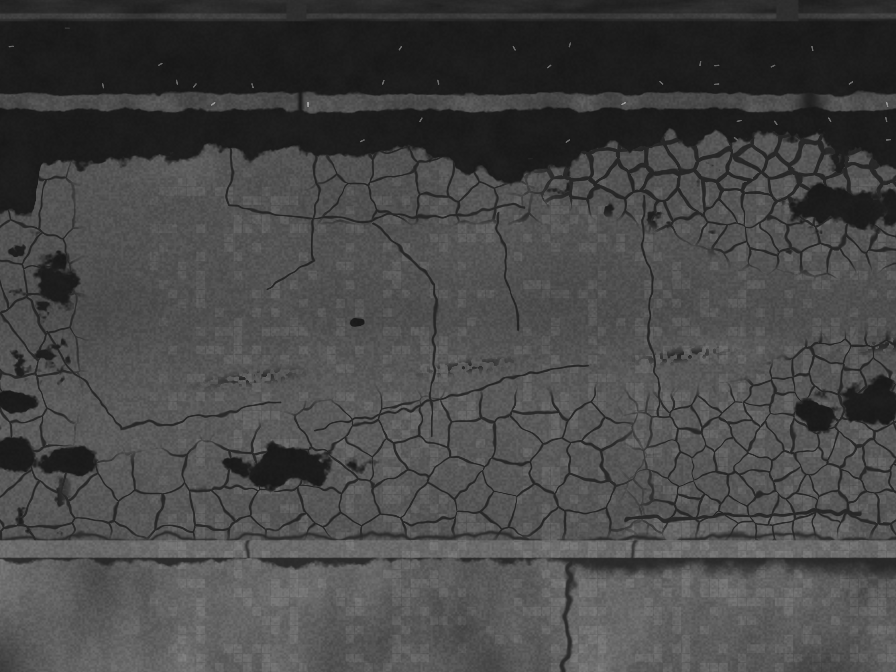
A Shadertoy shader for this texture:

```glsl
// Weathered grey road from above: dark soil and thin curb at the top, cracked
// asphalt in the middle, pale curb and stained pavement below.
// Cracks are warped Voronoi borders plus long segments; stains are fbm.

float hash(vec2 p) {
  vec3 q = fract(p.xyx * .1031);
  q += dot(q, q.yzx + 33.33);
  return fract((q.x + q.y) * q.z);
}

float noise(vec2 p) {
  vec2 i = floor(p), f = fract(p);
  f *= f * (3. - 2. * f);
  return mix(mix(hash(i), hash(i + vec2(1, 0)), f.x),
             mix(hash(i + vec2(0, 1)), hash(i + 1.), f.x), f.y);
}

// Layered noise centred on zero
float fbm(vec2 p) {
  float sum = -.5, amp = .53;
  for (int i = 0; i < 4; i++) { sum += amp * noise(p); p = p * 2.1 + 17.; amp *= .5; }
  return sum;
}

float bump(float x) { return exp(-x * x); }
float spot(vec2 p, vec2 c, vec2 r) { p = (p - c) / r; return exp(-dot(p, p)); }

float band(float x, float lo, float hi, float soft) {
  return smoothstep(lo - soft, lo + soft, x) * smoothstep(-soft, soft, hi - x);
}

// Distance to the border between the two nearest cells
float cellBorder(vec2 p) {
  vec2 a = vec2(8), b = vec2(9);
  for (int k = 0; k < 9; k++) {
    vec2 id = floor(p) + vec2(k % 3 - 1, k / 3 - 1);
    vec2 r = id + .1 + .8 * vec2(hash(id), hash(id + 57.3)) - p;
    if (dot(r, r) < dot(a, a)) { b = a; a = r; }
    else if (dot(r, r) < dot(b, b)) b = r;
  }
  return dot(.5 * (a + b), normalize(b - a));
}

float segment(vec2 p, vec2 a, vec2 b) {
  p -= a; b -= a;
  return length(p - b * clamp(dot(p, b) / dot(b, b), 0., 1.));
}

// Long cracks: start, end
const vec4 cracks[12] = vec4[12](
  vec4(.337, .79, .345, .69), vec4(.345, .69, .47, .67), vec4(.47, .67, .78, .69),
  vec4(.473, .78, .465, .61), vec4(.465, .61, .4, .57), vec4(.55, .67, .647, .575),
  vec4(.647, .575, .64, .36), vec4(.74, .68, .772, .51), vec4(.955, .7, .98, .38),
  vec4(.07, .5, .18, .36), vec4(.18, .36, .42, .4), vec4(.47, .36, .87, .46));

// Dirt-filled holes: centre, radii
const vec4 holes[9] = vec4[9](
  vec4(.425, .305, .09, .023), vec4(1.295, .402, .065, .028), vec4(1.215, .38, .033, .018),
  vec4(1.28, .69, .11, .028), vec4(.083, .575, .032, .035), vec4(.015, .323, .04, .024),
  vec4(.1, .313, .05, .022), vec4(.026, .4, .03, .016), vec4(.53, .519, .011, .006));

void mainImage(out vec4 fragColor, in vec2 fragCoord) {
  vec2 p = fragCoord / iResolution.xy * vec2(4. / 3., 1);
  float px = 1. / iResolution.y, x = p.x, y = p.y;
  float rag = fbm(p * 32.), cloud = fbm(p * 7.);
  vec2 w = p + .016 * (vec2(noise(p * 24.), noise(p * 24. + 40.)) - .5)
             + .006 * (vec2(noise(p * 85.), noise(p * 85. + 90.)) - .5);

  // Asphalt with worn pale areas
  float road = .325 + .05 * cloud - .025 * bump((y - .54) / .06) + .025 * bump((y - .38) / .1)
    + .05 * spot(p, vec2(.28, .75), vec2(.06, .025)) + .05 * spot(p, vec2(1.08, .483), vec2(.06, .015))
    + .04 * band(x, .93, 1.27, .01) * band(y, .2, .232, .004);

  // Crack networks: fine on the right, coarse elsewhere
  float lower = band(y + .05 * cloud, .205, .33 + .09 * smoothstep(.2, .6, x)
    + .08 * smoothstep(1.05, 1.25, x), .015);
  float upper = smoothstep(.72, .85, x)
    * smoothstep(.675, .705, y + .09 * smoothstep(.8, 1.2, x) + .06 * cloud);
  float left = smoothstep(-.13, -.09, -x - .05 * cloud);
  float middle = band(x, .47, .8, .03) * smoothstep(.66, .68, y);
  float fine = max(upper, lower * smoothstep(.9, 1., x));
  float coarse = max(max(left, middle), lower) * (1. - fine);
  float thick = .0012 + .002 * rag + .0018 * upper * smoothstep(.66, .75, y);
  float lo = thick - px * .5, hi = thick + px;
  float crack = max(fine * (1. - smoothstep(lo, hi, cellBorder(w * 27.) / 27.)),
                    coarse * (1. - smoothstep(lo, hi, cellBorder(w * 18.) / 18.)));
  float d = segment(w, vec2(.93, .227), vec2(1.28, .237)) - .001;
  for (int i = 0; i < 12; i++) d = min(d, segment(w, cracks[i].xy, cracks[i].zw));
  crack = max(crack, 1. - smoothstep(.0005, .0008 + 1.3 * px, d));

  // Holes and pitted streaks
  float dirt = max(left, upper) * smoothstep(.18, .28, rag);
  for (int i = 0; i < 9; i++)
    dirt = max(dirt, 1. - smoothstep(.8, 1.1, length((p - holes[i].xy) / holes[i].zw) + 1.8 * rag));
  float pits = smoothstep(.5, .65, noise(p * 190.));
  for (int i = 0; i < 4; i++) {
    vec2 c = vec2(.375, .437) + float(i) * vec2(.32, .017);
    dirt = max(dirt, .8 * pits * spot(p - vec2(0, .12 * (x - c.x)), c, vec2(.06, .009)));
  }

  // Ragged upper limit of the asphalt
  float limit = .68 + .07 * smoothstep(.045, .065, x) + .025 * smoothstep(.12, .25, x)
    - .045 * bump((x - .76) / .08) + .018 * smoothstep(.85, 1., x) - .035 * smoothstep(1.2, 1.33, x);
  dirt = max(dirt, smoothstep(-.004, .004, y - limit + .05 * rag));
  float tone = mix(road, .108 + .03 * rag, max(crack * .8, dirt));

  // Stained pavement with dark margin and joint
  float slab = .355 + .22 * cloud + .1 * fbm(p * vec2(22, 4)) + .04 * bump((x - .43) / .04)
    - .09 * spot(p, vec2(1.25, 0), vec2(.12, .06)) - .09 * spot(p, vec2(.56, .05), vec2(.04, .05));
  float margin = smoothstep(.16 - .022 * smoothstep(.8, .9, x), .168, y + .035 * rag);
  float joint = 1. - smoothstep(.001, .006, abs(w.x - .844 - .04 * y));
  tone = mix(mix(slab, .13, max(margin, joint) * .85), tone, smoothstep(.178, .182, y));

  // Lower curb with seams, upper curb with gaps
  float seams = bump((w.x - .37) / .0025) + bump((w.x - .94) / .0025);
  tone = mix(tone, .14, .8 * bump((w.y - .199) / .003));
  tone = mix(tone, .41 + .06 * cloud - .2 * seams, band(y, .17, .196, px));
  float gaps = max(.85 * bump((x - 1.205) / .015), bump((x - .447) / .004));
  float ledge = band(y + .016 * rag, .836, .86, .002) * (1. - gaps);
  tone = mix(tone, .3 + .16 * rag, ledge);

  // Rail and posts
  float post = max(band(x, .426, .456, .002), band(x, 1.155, 1.188, .002));
  float rail = .16 + .12 * fbm(p * vec2(14, 60)) + .08 * band(y, .972, .98, .002);
  tone = mix(tone, mix(rail, .18, post), smoothstep(.967, .97, y));

  // Pale square mottling
  vec2 tile = floor(p * 72.), f = abs(fract(p * 72.) - .5);
  float chance = .65 * hash(vec2(tile.x, 7)) * (.4 + .6 * hash(vec2(3, tile.y)));
  tone += .043 * step(hash(tile + 11.), chance) * smoothstep(-.5, -.42, -max(f.x, f.y))
    * smoothstep(.12, .3, x) * smoothstep(-.78, -.7, -y) * smoothstep(.2, .32, tone);

  // Straw on the soil, then grain
  vec2 id = floor(p * 36.);
  float turn = 6.28 * hash(id + 2.);
  float straw = segment(fract(p * 36.) - .5, vec2(0), .2 * vec2(cos(turn), sin(turn)));
  tone += .3 * smoothstep(-.06, -.02, -straw) * step(.88, hash(id)) * band(y, .77, .955, .01) * dirt;
  tone += (noise(p * 330.) - .5) * (.015 + .055 * smoothstep(.15, .35, tone));
  fragColor = vec4(vec3(tone), 1);
}
```
